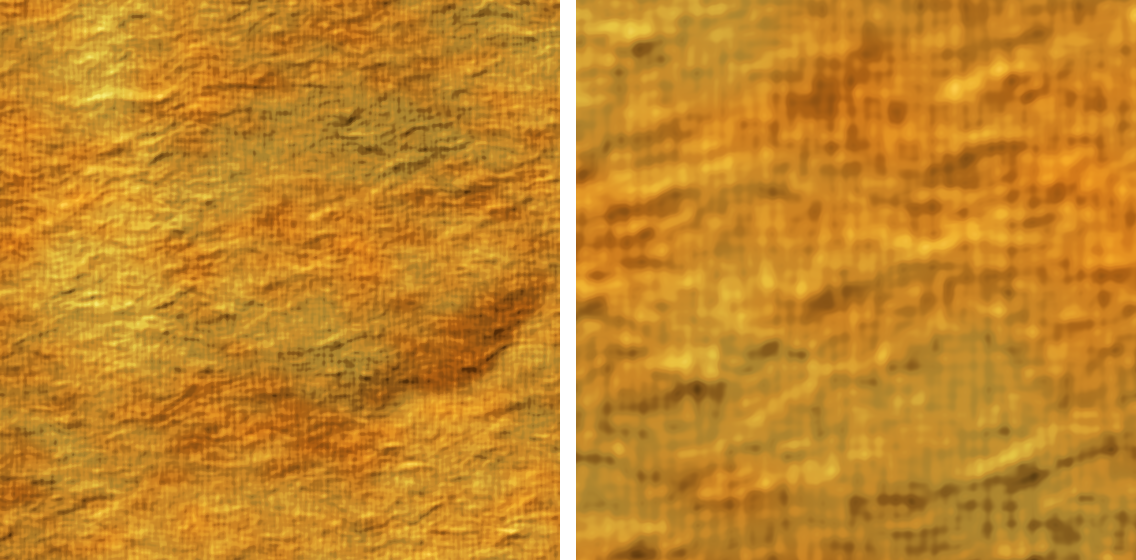
Left, the full canvas; right, a detail of the centre.
Reproduce this texture procedurally as a Shadertoy shader.

```glsl
// Weathered golden surface: low, wide lumps lit from above, with dark creases,
// a fine woven grain and broad drifts of yellow, ochre and rust.
// Relief comes from slopes of warped gradient noise; a tone ramp colours it.

const vec3 UMBER  = vec3(0.32, 0.19, 0.04);
const vec3 BROWN  = vec3(0.54, 0.34, 0.09);
const vec3 RUST   = vec3(0.66, 0.41, 0.10);
const vec3 OCHRE  = vec3(0.70, 0.49, 0.15);
const vec3 AMBER  = vec3(0.80, 0.53, 0.15);
const vec3 GOLD   = vec3(0.87, 0.62, 0.18);
const vec3 YELLOW = vec3(0.93, 0.73, 0.22);
const vec3 GLINT  = vec3(1.00, 0.86, 0.36);

const vec2  LUMPS = vec2(13.0, 25.0);       // lumps across and up the canvas
const float TILT = 0.16;                    // rise of the creases to the right
const float WARP = 0.022;
const vec2  LIGHT = vec2(-0.0018, 0.0060);  // step towards the light
const float RELIEF = 4.6;
const float WEAVE = 1.15;
const vec2  FOLD_CENTRE = vec2(0.55, 0.75);
const float FOLD_RADIUS = 0.52;

uint scramble(uint n) {
    n = n * 747796405u + 2891336453u;
    n = ((n >> ((n >> 28u) + 4u)) ^ n) * 277803737u;
    return (n >> 22u) ^ n;
}

// Unit gradient for a lattice cell
vec2 cellGradient(vec2 cell) {
    uvec2 c = uvec2(ivec2(cell));
    uint h = scramble(c.x + scramble(c.y));
    vec2 g = vec2(float(h & 65535u), float(h >> 16u)) / 32767.5 - 1.0;
    return g / max(length(g), 0.001);
}

float noise(vec2 p) {
    vec2 i = floor(p), f = p - i;
    vec2 u = f * f * f * (f * (f * 6.0 - 15.0) + 10.0);
    vec2 e = vec2(1.0, 0.0);
    float a = dot(cellGradient(i), f);
    float b = dot(cellGradient(i + e.xy), f - e.xy);
    float c = dot(cellGradient(i + e.yx), f - e.yx);
    float d = dot(cellGradient(i + e.xx), f - e.xx);
    return mix(mix(a, b, u.x), mix(c, d, u.x), u.y);
}

float bell(float x, float width) {
    return exp(-x * x / (width * width));
}

// Rounded lumps that meet in sharp valleys
float height(vec2 p) {
    p.y -= TILT * p.x;
    p += WARP * vec2(noise(p * 9.0), noise(p * 9.0 + 40.5));
    vec2 q = p * LUMPS;
    float sum = 0.0, amp = 1.0;
    for (int i = 0; i < 3; i++) {
        float n = noise(q);
        sum += amp * mix(n, 1.3 * sqrt(n * n + 0.003), 0.45);
        q = q * 1.9 + 17.3;
        amp *= 0.5;
    }
    return sum;
}

// Fine threads in both directions
float weave(vec2 p) {
    float upright = noise(p * vec2(150.0, 26.0) + 7.7);
    float level = noise(p * vec2(32.0, 130.0) + 91.2);
    float fleck = noise(p * 95.0 + 33.1);
    return upright + 0.8 * level + 0.5 * fleck;
}

// Tone runs from about -3 (crease) to 3 (glint)
vec3 ramp(float tone, float heat) {
    vec3 shade = mix(OCHRE, RUST, smoothstep(-0.8, 0.8, heat));
    vec3 c = mix(UMBER, BROWN, smoothstep(-3.2, -1.8, tone));
    c = mix(c, shade, smoothstep(-1.8, -0.75, tone));
    c = mix(c, AMBER, smoothstep(-0.75, 0.15, tone));
    c = mix(c, GOLD, smoothstep(0.15, 0.95, tone));
    c = mix(c, YELLOW, smoothstep(0.95, 1.9, tone));
    return mix(c, GLINT, smoothstep(1.9, 3.2, tone));
}

void mainImage(out vec4 fragColor, in vec2 fragCoord) {
    vec2 uv = fragCoord / iResolution.xy;

    // Broad drifts and the bright band on the left
    float drift = 1.2 * noise(uv * vec2(3.0, 4.0) + 5.3) + 0.9 * noise(uv * vec2(7.0, 10.0) + 61.0);
    float band = bell(uv.x - 0.21 + 0.12 * noise(uv * 4.0), 0.13) * smoothstep(0.1, 0.4, uv.y);

    // Curved fold: rusty hollow inside, pale rim outside
    float d = length(uv - FOLD_CENTRE) - FOLD_RADIUS + 0.04 * noise(uv * 9.0);
    float span = smoothstep(0.55, 0.75, uv.x) * (1.0 - smoothstep(0.42, 0.60, uv.y));
    float hollow = span * smoothstep(-0.17, -0.03, d) * (1.0 - smoothstep(-0.03, 0.01, d));
    float rim = span * bell(d - 0.025, 0.02);
    float apron = span * smoothstep(0.0, 0.04, d);
    float ember = bell(length((uv - vec2(0.57, 0.20)) * vec2(1.0, 1.5)), 0.09);

    // Lit relief
    float slope = height(uv - 0.5 * LIGHT) - height(uv + 0.5 * LIGHT);
    float strength = RELIEF * (1.0 + 0.7 * noise(uv * 5.0 + 12.0) + 0.25 * band);

    // One long worn scratch
    float along = smoothstep(0.34, 0.38, uv.x) * (1.0 - smoothstep(0.56, 0.64, uv.x));
    float scratch = along * bell(uv.y - 0.846 - 0.006 * noise(uv * 14.0), 0.0045);

    float tone = -0.18 + drift + 0.75 * band + 0.35 * apron + 0.7 * rim - 1.3 * hollow - 0.4 * ember;
    tone += strength * slope + WEAVE * weave(uv) - 1.3 * scratch;

    // Warm and olive shifts of hue
    float heat = 2.2 * noise(uv * vec2(4.0, 6.0) + 23.0) + 1.4 * noise(uv * vec2(13.0, 24.0) + 80.0);
    heat += 1.5 * hollow + 1.0 * ember + 0.5 * bell(uv.x, 0.08) - 0.4 * band - 0.1;
    vec3 color = ramp(tone, heat) * (1.0 + clamp(heat, -1.2, 1.6) * vec3(0.025, -0.06, -0.20));
    fragColor = vec4(clamp(color, 0.0, 1.0), 1.0);
}
```
